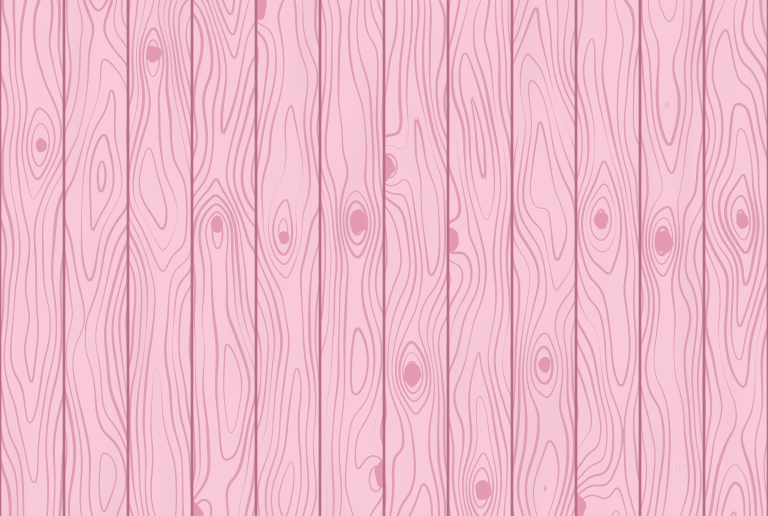
Reproduce this texture procedurally as a WebGL 1 fragment shader.

```glsl
precision highp float;
// Twelve pink wooden planks with cathedral grain, ringed knots and dark seams.
uniform vec2 u_resolution;

float hash(vec2 p) {
  return fract(sin(dot(p, vec2(127.1, 311.7))) * 4375.85);
}

vec2 randomDir(vec2 p) {
  float a = 6.2832 * hash(p);
  return vec2(cos(a), sin(a));
}

// Gradient noise, about -0.7 to 0.7
float noise(vec2 p) {
  vec2 i = floor(p), f = p - i;
  vec2 u = f * f * f * (f * (f * 6.0 - 15.0) + 10.0);
  vec2 e = vec2(1.0, 0.0);
  float low = mix(dot(randomDir(i), f), dot(randomDir(i + e), f - e), u.x);
  float high = mix(dot(randomDir(i + e.yx), f - e.yx),
                   dot(randomDir(i + 1.0), f - 1.0), u.x);
  return mix(low, high, u.y);
}

// Knot centre (xy) and radius (z): k = 0 inside the plank, k = 1 on its edge
vec3 knot(float id, float k) {
  float y = 4.4 + 2.6 * cos(0.55 * id - 0.7) - 1.4 * sin(1.64 * id + 2.7);
  float r = hash(vec2(id, 3.0 + k));
  if (k < 0.5) return vec3(0.36 + 0.28 * hash(vec2(id, 8.0)), y, 0.08 + 0.07 * r);
  float present = step(0.55, hash(vec2(id, 21.0)));
  return vec3(step(0.5, r), mod(y + 3.0 + 2.0 * r, 8.0), 0.16 * present);
}

// Height field whose contours are the grain lines
float grain(vec2 q, float id) {
  vec3 main = knot(id, 0.0);
  float dy = q.y - main.y;
  float spine = 0.5 + 0.5 * noise(vec2(id * 5.3, q.y * 0.35));
  spine = mix(spine, main.x, exp(-0.7 * dy * dy));
  float x = q.x - spine + 0.12 * noise(vec2(q.x * 1.5 + id * 9.1, q.y * 0.9));
  float f = 8.0 * sqrt(x * x + 0.006);
  f += 5.0 * noise(vec2(id * 3.7 + 0.4, q.y * 0.3));
  f += 1.6 * noise(vec2(q.x * 2.2 + id * 7.3, q.y * 0.7));
  for (int k = 0; k < 2; k++) {
    vec3 c = knot(id, float(k));
    vec2 d = (q - c.xy) / vec2(0.9, 1.25);
    f -= 24.0 * c.z * exp(-9.0 * dot(d, d));
  }
  return f;
}

void main() {
  vec2 p = gl_FragCoord.xy / u_resolution.x * 12.0;
  float px = 12.0 / u_resolution.x;
  float id = floor(p.x);
  vec2 q = vec2(p.x - id, p.y);

  // Grain lines with swelling, tapering strokes
  float f = grain(q, id);
  vec2 slope = vec2(grain(q + vec2(0.004, 0.0), id),
                    grain(q + vec2(0.0, 0.004), id)) - f;
  float lineDist = abs(fract(f) - 0.5) / max(length(slope) / 0.004, 0.2);
  float stroke = noise(vec2(floor(f) * 3.3 + id * 11.7, q.y * 0.55));
  float halfWidth = clamp(0.014 + 0.022 * stroke, 0.0, 0.024);
  float ink = clamp((halfWidth - lineDist) / px + 0.5, 0.0, 1.0)
            * smoothstep(0.0, 0.008, halfWidth);

  vec3 wood = vec3(0.97, 0.79, 0.85);
  wood -= 0.012 * smoothstep(0.0, 0.5, noise(vec2(p.x * 2.0, p.y * 0.3)));
  vec3 color = mix(wood, vec3(0.88, 0.62, 0.71), ink);

  // Solid knot cores, slightly lopsided
  for (int k = 0; k < 2; k++) {
    vec3 c = knot(id, float(k));
    vec2 d = (q - c.xy) / vec2(1.0, 1.25);
    float edge = c.z * (1.0 + 0.35 * noise(d * 7.0 + id * 4.1)) - length(d);
    float core = clamp(edge / px + 0.5, 0.0, 1.0) * step(0.01, c.z);
    color = mix(color, vec3(0.89, 0.60, 0.70), core);
  }

  // Seams between planks
  float seam = min(q.x, 1.0 - q.x);
  float gap = clamp((0.021 - seam) / px + 0.5, 0.0, 1.0);
  color = mix(color, vec3(0.72, 0.43, 0.53), gap);

  gl_FragColor = vec4(color, 1.0);
}
```
